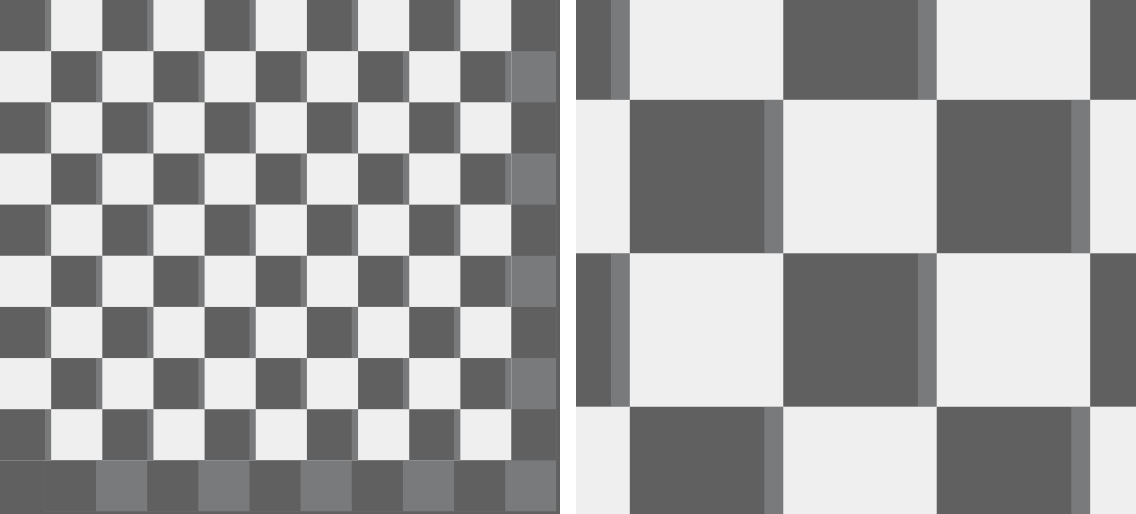
Left: the whole. Right: its middle third, enlarged.
This pattern is drawn by a WebGL 2 fragment shader. Its source:

```glsl
#version 300 es
precision highp float;
// Two flat checkerboards on a dark ground, measured in cells from the top left.
// A grey board, shifted sideways by less than a cell, lies beneath a pale one
// and shows as thin strips, a right-hand column and a bottom row.

uniform vec2 u_resolution;
out vec4 fragColor;

const float CELLS_ACROSS = 10.948;
const vec2 PALE_SIZE = vec2(10.0, 9.0);
const vec2 GREY_SIZE = vec2(10.0, 10.0);
const vec2 GREY_SHIFT = vec2(0.877, 0.0);

const vec3 GROUND = vec3(0.376);
const vec3 GREY = vec3(0.474, 0.479, 0.486);
const vec3 PALE = vec3(0.938);

// Square wave: +1 on even cells, -1 on odd cells, softened over one pixel
vec2 squareWave(vec2 p, float pixel) {
    vec2 edgeDistance = 0.5 - abs(fract(p) - 0.5);
    vec2 side = 1.0 - 2.0 * mod(floor(p), 2.0);
    return side * clamp(2.0 * edgeDistance / pixel, 0.0, 1.0);
}

// Coverage of a rectangle from the origin to size
float block(vec2 p, vec2 size, float pixel) {
    vec2 inside = clamp(min(p, size - p) / pixel + 0.5, 0.0, 1.0);
    return inside.x * inside.y;
}

// Coverage of a board; parity +1 fills its first cell, -1 leaves it empty
float checker(vec2 p, vec2 size, float parity, float pixel) {
    vec2 wave = squareWave(p, pixel);
    return (0.5 + 0.5 * parity * wave.x * wave.y) * block(p, size, pixel);
}

void main() {
    // Cell coordinates, with y running down from the top
    float pixel = CELLS_ACROSS / u_resolution.x;
    vec2 p = vec2(gl_FragCoord.x, u_resolution.y - gl_FragCoord.y) * pixel;

    // Layers from back to front
    vec3 color = GROUND;
    color = mix(color, GREY, checker(p - GREY_SHIFT, GREY_SIZE, 1.0, pixel));
    color = mix(color, PALE, checker(p, PALE_SIZE, -1.0, pixel));
    fragColor = vec4(color, 1.0);
}
```
